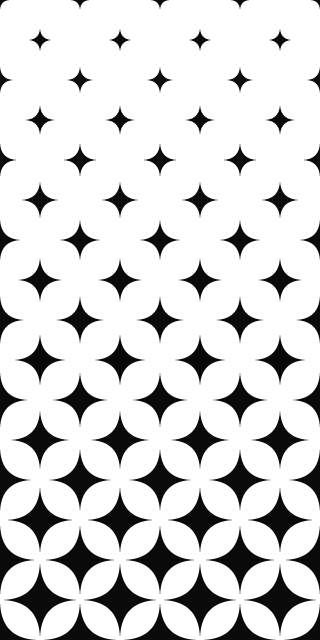
Write a Shadertoy shader that draws this pattern.

```glsl
const vec3 PAPER = vec3(1.0);
const vec3 INK = vec3(0.04);
const float COLUMNS = 8.0;   // grid cells across the canvas
const int SAMPLES = 4;       // antialiasing samples per axis

// Star reach in cells, growing with each row down from the top
float starReach(float row) {
    return min(0.28 + 0.048 * row, 1.0);
}

// Four-pointed star whose sides are parabolas; 1 inside, 0 outside
float star(vec2 offset, float reach) {
    vec2 q = sqrt(abs(offset));
    return step(q.x + q.y, sqrt(reach));
}

// Stars sit on alternate grid corners, like a checkerboard
float starLattice(vec2 p) {
    vec2 cell = floor(p);
    float ink = 0.0;
    for (int j = 0; j < 2; j++) {
        for (int i = 0; i < 2; i++) {
            vec2 corner = cell + vec2(i, j);
            float occupied = 1.0 - mod(corner.x + corner.y, 2.0);
            ink = max(ink, occupied * star(p - corner, starReach(corner.y)));
        }
    }
    return ink;
}

// Grid coordinates, counted from the top left
vec2 toGrid(vec2 pixel, vec2 size) {
    return vec2(pixel.x, size.y - pixel.y) * COLUMNS / size.x;
}

void mainImage(out vec4 fragColor, in vec2 fragCoord) {
    // Average subsamples so the thin tips fade cleanly
    float coverage = 0.0;
    for (int j = 0; j < SAMPLES; j++) {
        for (int i = 0; i < SAMPLES; i++) {
            vec2 jitter = (vec2(i, j) + 0.5) / float(SAMPLES) - 0.5;
            coverage += starLattice(toGrid(fragCoord + jitter, iResolution.xy));
        }
    }
    coverage /= float(SAMPLES * SAMPLES);
    fragColor = vec4(mix(PAPER, INK, coverage), 1.0);
}
```
